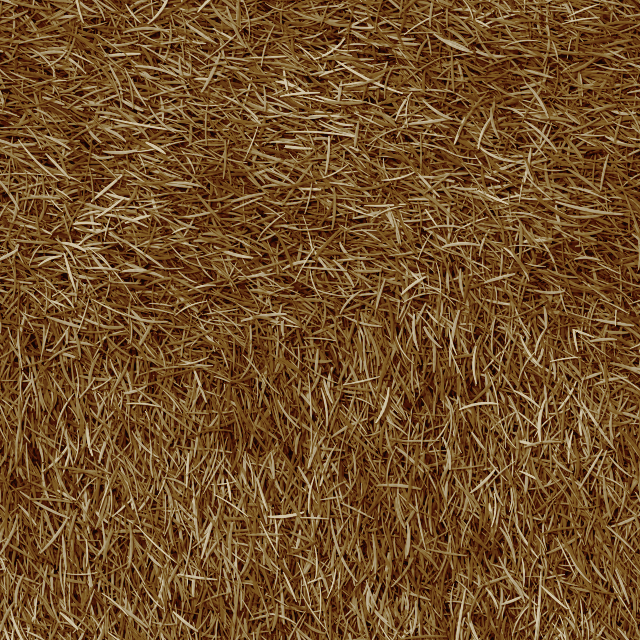
Give the GLSL for this texture, as a WebGL 2 fragment shader.

```glsl
#version 300 es
precision highp float;

uniform vec2 u_resolution;
out vec4 fragColor;

// Integer hash: three random values in 0..1
vec3 hash3(ivec3 key) {
    uvec3 v = uvec3(key + 4096) * 1664525u + 1013904223u;
    v.x += v.y * v.z;
    v.y += v.z * v.x;
    v.z += v.x * v.y;
    v ^= v >> 16u;
    v.x += v.y * v.z;
    v.y += v.z * v.x;
    v.z += v.x * v.y;
    return vec3(v >> 8u) / 16777216.0;
}

float valueNoise(vec2 p, int seed) {
    ivec2 i = ivec2(floor(p));
    vec2 f = fract(p);
    f = f * f * (3.0 - 2.0 * f);
    float a = hash3(ivec3(i, seed)).x;
    float b = hash3(ivec3(i + ivec2(1, 0), seed)).x;
    float c = hash3(ivec3(i + ivec2(0, 1), seed)).x;
    float d = hash3(ivec3(i + ivec2(1, 1), seed)).x;
    return mix(mix(a, b, f.x), mix(c, d, f.x), f.y);
}

// Chance that straw lies flat rather than standing upright
float flatChance(vec2 p) {
    float drift = valueNoise(p * vec2(3.0, 5.0), 901) - 0.5;
    return 0.12 + 0.7 * smoothstep(0.25, 0.8, p.y + 0.6 * drift);
}

// Signed distance to a bent, tapered stalk lying along x
float stalkDistance(vec2 q, float halfLength, float halfWidth, float bend) {
    float t = q.x / halfLength;
    float taper = 1.0 - 0.5 * min(t * t, 1.0);
    return max(abs(q.y + bend * q.x * t) - halfWidth * taper, abs(q.x) - halfLength);
}

// Shade from deep gaps to sunlit straw
vec3 strawColor(float tone) {
    vec3 c = mix(vec3(0.06, 0.015, 0.01), vec3(0.10, 0.03, 0.02), smoothstep(0.0, 0.04, tone));
    c = mix(c, vec3(0.27, 0.07, 0.02), smoothstep(0.03, 0.125, tone));
    c = mix(c, vec3(0.38, 0.21, 0.07), smoothstep(0.125, 0.285, tone));
    c = mix(c, vec3(0.49, 0.35, 0.13), smoothstep(0.285, 0.495, tone));
    c = mix(c, vec3(0.58, 0.49, 0.30), smoothstep(0.495, 0.73, tone));
    c = mix(c, vec3(0.69, 0.63, 0.51), smoothstep(0.73, 0.925, tone));
    return mix(c, vec3(0.82, 0.77, 0.66), smoothstep(0.95, 1.15, tone));
}

void main() {
    float pixel = 1.0 / min(u_resolution.x, u_resolution.y);
    vec2 uv = gl_FragCoord.xy * pixel;
    float flatness = flatChance(uv);

    // Dark litter beneath the stalks
    float tone = 0.25 * valueNoise(uv * 110.0, 7);

    // Stalks painted from the bottom layer to the top
    const int LAYERS = 24;
    for (int layer = 0; layer < LAYERS; layer++) {
        float depth = float(layer) / float(LAYERS - 1);
        bool longStalks = layer % 6 == 4;
        float cells = longStalks ? 12.0 : mix(36.0, 23.0, depth);
        vec2 p = uv * cells + hash3(ivec3(layer, 17, 5)).xy;
        ivec2 home = ivec2(floor(p));

        for (int k = 0; k < 9; k++) {
            ivec2 cell = home + ivec2(k % 3, k / 3) - 1;
            vec3 place = hash3(ivec3(cell, layer));
            if (longStalks && place.z > 0.5) continue;
            vec3 turn = hash3(ivec3(cell, layer + 100));
            vec3 form = hash3(ivec3(cell, layer + 200));

            float angle = turn.x < flatness ? -0.25 : 1.68;
            angle += (turn.y + turn.z - 1.0) * 1.05;
            vec2 along = vec2(cos(angle), sin(angle));
            mat2 toStalk = mat2(along.x, -along.y, along.y, along.x);
            vec2 offset = (p - vec2(cell) - place.xy) / cells;
            vec2 q = toStalk * offset;

            float halfLength = mix(0.4, 0.85, form.x) / cells;
            float halfWidth = mix(0.0011, 0.0027, form.y * form.y);
            float bend = (fract(form.x * 37.0) - 0.5) * 0.36;

            // Cast shadow to the lower right
            vec2 shadowPoint = toStalk * (offset + vec2(-0.0016, 0.002));
            float shadow = stalkDistance(shadowPoint, halfLength, halfWidth, bend);
            tone *= 1.0 - 0.42 * (1.0 - smoothstep(-0.001, 0.002, shadow));

            // Stalk body, brighter on the side facing the light
            float body = stalkDistance(q, halfLength, halfWidth, bend);
            float cover = 1.0 - smoothstep(-0.6 * pixel, 0.6 * pixel, body);
            float side = clamp((q.y + bend * q.x * q.x / halfLength) / halfWidth, -1.0, 1.0);
            float lit = side * dot(vec2(-along.y, along.x), vec2(-0.6, 0.8));
            float stalkTone = 0.22 + 0.55 * depth + 0.7 * (form.z - 0.5) + 0.13 * lit;
            tone = mix(tone, max(stalkTone, 0.03), cover);
        }
    }

    // Broad clumps and fine flecks
    float clumps = 0.6 * valueNoise(uv * 9.0, 31) + 0.4 * valueNoise(uv * 24.0, 32);
    tone *= mix(0.78, 1.24, clumps);
    tone += 0.12 * (valueNoise(uv * 260.0, 33) - 0.5);

    fragColor = vec4(strawColor(tone), 1.0);
}
```
